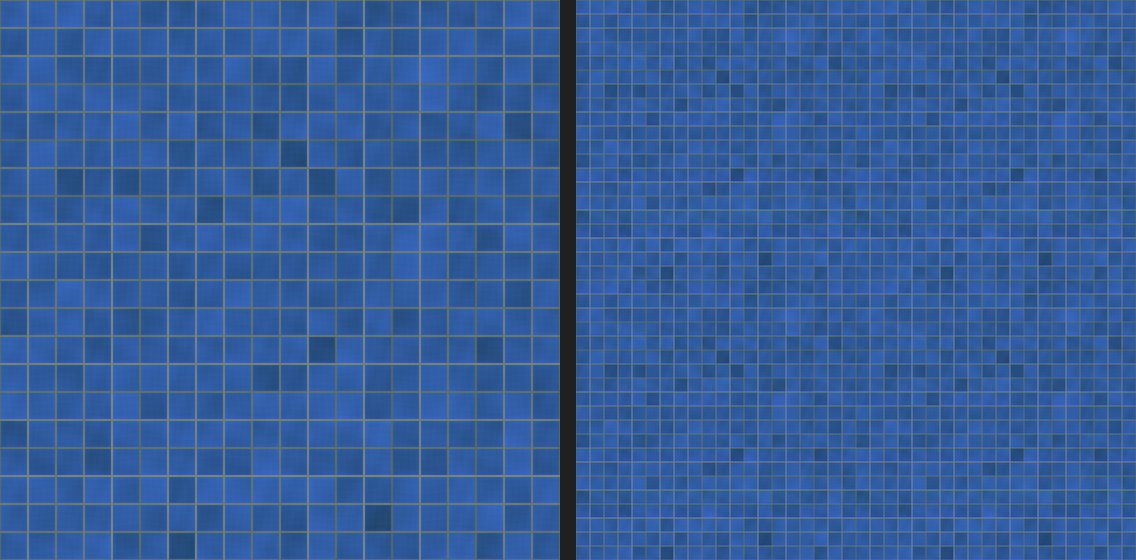
Left: one tile. Right: repeated 2 by 2.
Reproduce this texture procedurally as a Shadertoy shader.

```glsl
// Blue glass mosaic: 20 by 20 square tiles between thin grey-olive grout lines.
// Each tile gets a hashed tone and a soft cloudy tilt; layered sines of whole
// frequency add faint streaks, and hashes that wrap keep the canvas seamless.

const float TILES = 20.0;
const float TAU = 6.2831853;

float hash(vec2 cell) {
    vec3 q = fract(mod(cell, TILES).xyx * vec3(0.1031, 0.1030, 0.0973) + 0.137);
    q += dot(q, q.yzx + 33.33);
    return fract((q.x + q.y) * q.z);
}

// Fine streaks along one axis, periodic over the canvas
float streaks(float across, float along) {
    return sin(TAU * across * 83.0 + 1.5 * sin(TAU * along * 7.0))
         + 0.7 * sin(TAU * across * 127.0 + 2.0 * sin(TAU * along * 11.0));
}

// Broad clouds, periodic over the canvas
float clouds(vec2 uv) {
    vec2 a = TAU * uv;
    return sin(a.x * 9.0 + a.y * 14.0 + 2.0 * sin(a.y * 5.0))
         + sin(a.x * 17.0 - a.y * 11.0 + 2.0 * sin(a.x * 6.0));
}

vec3 tileColor(vec2 uv, vec2 cell, vec2 local) {
    // Mostly middling tones, with a few clearly darker tiles
    float tone = 0.35 + 0.5 * (hash(cell) + hash(cell + vec2(7.0, 3.0))) * 0.8;
    tone -= 0.42 * smoothstep(0.84, 1.0, hash(cell + vec2(2.0, 11.0)));

    // Sheen tilted in a different direction on each tile
    float angle = TAU * hash(cell + vec2(13.0, 5.0));
    tone += 0.22 * dot(local - 0.5, vec2(cos(angle), sin(angle)));
    tone += 0.05 * clouds(uv);
    tone += 0.025 * (streaks(uv.x, uv.y) + streaks(uv.y, uv.x));
    return mix(vec3(0.135, 0.285, 0.455), vec3(0.198, 0.378, 0.675), tone);
}

void mainImage(out vec4 fragColor, in vec2 fragCoord) {
    vec2 uv = fragCoord / iResolution.xy;
    vec2 p = uv * TILES;
    vec2 cell = floor(p);
    vec2 line = floor(p + 0.5);
    vec2 edge = abs(p - line);
    vec2 pixel = TILES / iResolution.xy;

    vec3 color = tileColor(uv, cell, p - cell);

    // Each grout line has its own strength and hue
    vec2 wear = vec2(hash(vec2(line.x, 4.0)), hash(vec2(9.0, line.y)));

    // Saturated blue rim beside the grout
    vec2 rim = exp(-pow((edge - 0.11) / 0.04, vec2(2.0))) * wear;
    color += vec3(0.005, 0.0, 0.07) * max(rim.x, rim.y);

    // Soft grout, slightly uneven along its length
    vec2 soft = max(vec2(0.025), 0.6 * pixel);
    vec2 grout = 1.0 - smoothstep(0.04 - soft, 0.04 + soft, edge);
    grout *= 0.78 + 0.2 * wear + 0.05 * sin(TAU * uv.yx * 13.0 + line);
    float shade = grout.x > grout.y ? wear.x : wear.y;
    vec3 groutColor = mix(vec3(0.36, 0.42, 0.37), vec3(0.46, 0.53, 0.51), shade);
    color = mix(color, groutColor, clamp(max(grout.x, grout.y), 0.0, 1.0));

    fragColor = vec4(color, 1.0);
}
```
